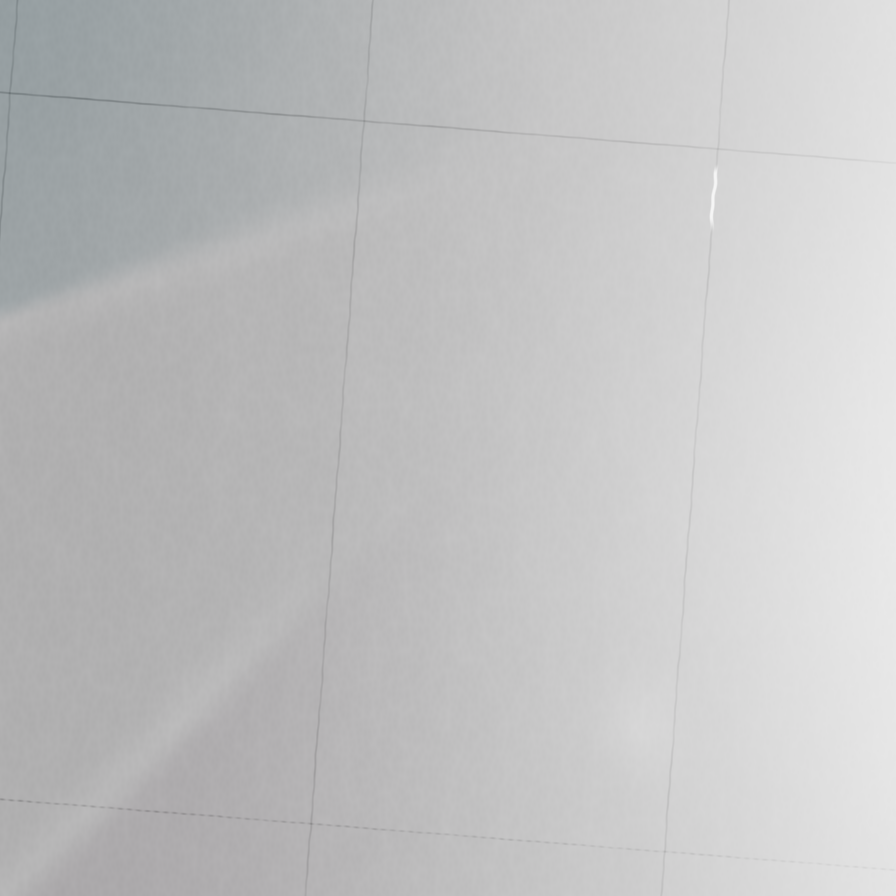
A three.js fragment shader for this texture:

```glsl
// Pale wall of large, slightly tilted panels with hairline seams, lit from the right.
// A sheared grid gives the seams; a gradient, two soft light edges and a glow give
// the shading; stretched cellular noise gives the mottled plaster grain.
varying vec2 vUv;

const vec2 PANEL_SIZE = vec2(0.397, 0.789);
const vec2 GRID_ORIGIN = vec2(0.341, 0.108);
const vec2 GRID_SHEAR = vec2(-0.0755, 0.079);
const float SEAM_WIDTH = 0.0021;
const float SEAM_WOBBLE = 0.0007;
const float SEAM_DEPTH_X = 0.085;
const float SEAM_DEPTH_Y = 0.14;

const vec3 WALL_DARK = vec3(0.694, 0.692, 0.694);
const vec3 WALL_LIGHT = vec3(0.882, 0.882, 0.882);
const vec3 COOL_SHADOW = vec3(0.092, 0.059, 0.051);
const vec3 WARM_SHADOW = vec3(0.020, 0.027, 0.022);
const vec3 CHIP_COLOR = vec3(0.96);

const vec2 UPPER_EDGE = vec2(0.3375, 0.648); // slope, height at left
const vec2 LOWER_EDGE = vec2(1.0, -0.002);
const vec2 GLOW_CENTER = vec2(0.714, 0.193);
const vec2 CHIP_SPAN = vec2(0.738, 0.818);
const float GRAIN = 0.030;

vec2 hash2(vec2 p) {
  vec3 q = fract(p.xyx * vec3(0.1031, 0.1030, 0.0973));
  q += dot(q, q.yzx + 33.33);
  return fract((q.xx + q.yz) * q.zy);
}

// Distance to the nearest scattered point
float cellular(vec2 p) {
  vec2 cell = floor(p);
  float nearest = 4.0;
  for (int j = -1; j <= 1; j++) {
    for (int i = -1; i <= 1; i++) {
      vec2 c = cell + vec2(float(i), float(j));
      vec2 d = c + hash2(c) - p;
      nearest = min(nearest, dot(d, d));
    }
  }
  return sqrt(nearest);
}

float wobble(float t) {
  return sin(t * 47.0) * 0.5 + sin(t * 121.0 + 1.3) * 0.3 + sin(t * 263.0 + 4.1) * 0.35;
}

// Signed distance above a sloped line
float above(vec2 p, vec2 line) {
  return (p.y - line.x * p.x - line.y) / sqrt(1.0 + line.x * line.x);
}

float bell(float x, float width) {
  return exp(-x * x / (width * width));
}

vec3 wallLight(vec2 p) {
  vec3 color = mix(WALL_DARK, WALL_LIGHT, pow(p.x, 1.7));
  color += 0.032 * smoothstep(0.35, 0.95, p.x) * bell(p.y - 0.4, 0.38);

  // Cool shade above the upper edge, with a pale streak along it
  float upper = above(p, UPPER_EDGE);
  float upperFade = 1.0 - smoothstep(-0.1, 0.68, p.x);
  float softness = 0.012 + 0.06 * p.x;
  color -= COOL_SHADOW * upperFade * smoothstep(-softness, softness, upper)
         * (0.85 + 0.35 * smoothstep(0.0, 0.35, upper));
  color += 0.020 * bell(upper + 0.012, 0.022) * (1.0 - smoothstep(0.3, 0.6, p.x));

  // Warm shade below the lower edge, with a second streak
  float lower = above(p, LOWER_EDGE);
  color -= WARM_SHADOW * (1.0 - smoothstep(-0.04, 0.0, lower))
         * (1.0 - smoothstep(0.15, 0.6, p.x));
  color += 0.026 * bell(lower, 0.024) * (1.0 - smoothstep(0.18, 0.42, p.x));

  // Small reflected glow
  color += 0.024 * bell(length((p - GLOW_CENTER) * vec2(1.0, 0.8)), 0.04);
  return color;
}

float plasterGrain(vec2 p) {
  float fine = cellular(p * vec2(170.0, 95.0)) - 0.5;
  float medium = cellular(p * vec2(62.0, 30.0) + 17.0) - 0.5;
  float broad = cellular(p * vec2(15.0, 9.0) + 5.0) - 0.5;
  return fine * 0.5 + medium * 0.35 + broad * 0.25;
}

void main() {
  vec2 p = vUv;
  vec3 color = wallLight(p);
  color += GRAIN * plasterGrain(p) * mix(1.0, 0.35, smoothstep(0.4, 1.0, p.x));

  // Sheared panel grid and a faint tone for each panel
  vec2 grid = (p + GRID_SHEAR * p.yx - GRID_ORIGIN) / PANEL_SIZE;
  color += 0.006 * (hash2(floor(grid) + 9.0).x - 0.5);

  // Uneven hairline seams, fainter toward the light
  vec2 waver = SEAM_WOBBLE * vec2(wobble(p.y + floor(grid.x + 0.5)), 0.4 * wobble(p.x));
  vec2 offset = (fract(grid + 0.5) - 0.5) * PANEL_SIZE + waver;
  vec2 seam = 1.0 - smoothstep(vec2(0.0), vec2(SEAM_WIDTH), abs(offset));
  float lowerSeam = 1.0 - step(0.5, grid.y);
  float dots = mix(1.0, 0.55 + 0.35 * sin(p.x * 620.0), lowerSeam);
  float wear = 0.8 + 0.2 * wobble(p.x * 0.7 + p.y * 0.4);
  color -= SEAM_DEPTH_X * seam.x * wear * mix(1.15, 0.65, p.x);
  color -= SEAM_DEPTH_Y * seam.y * wear * dots * mix(1.1, 0.35, p.x);

  // Bright chipped length on the right-hand seam
  float chip = smoothstep(CHIP_SPAN.x, CHIP_SPAN.x + 0.02, p.y)
             * (1.0 - smoothstep(CHIP_SPAN.y - 0.012, CHIP_SPAN.y, p.y))
             * step(0.5, grid.x);
  float chipLine = 1.0 - smoothstep(0.0007, 0.0030, abs(offset.x + waver.x));
  color = mix(color, CHIP_COLOR, chip * chipLine);

  gl_FragColor = vec4(clamp(color, 0.0, 1.0), 1.0);
}
```
